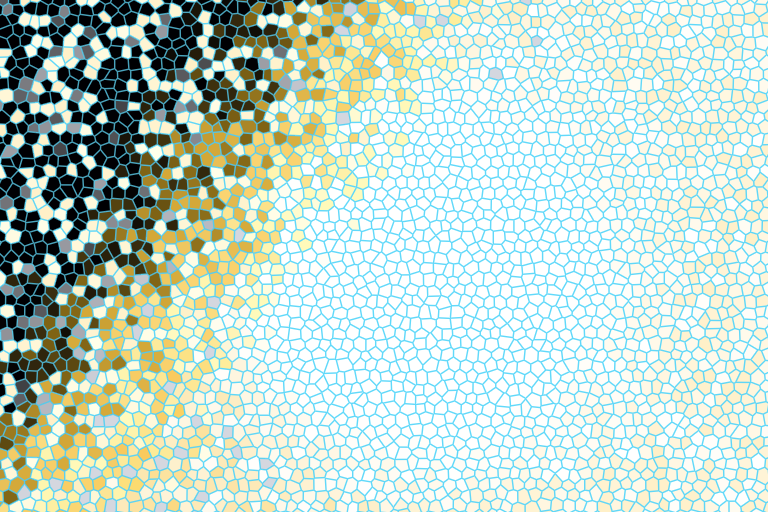
This background is drawn by a Shadertoy shader. Its source:

```glsl
#define ROWS 45.0
#define PITCH vec2(1.05, 0.95)
#define JITTER 0.62
#define LINE_HALF 0.0014
#define GLOW_CENTRE vec2(0.82, 0.46)
#define SHADE_NORMAL vec2(0.828, -0.562)
#define SHADE_OFFSET 0.09
#define TONE_SPREAD 0.17
#define STRAY_LIGHT 0.27
#define STRAY_GREY 0.09

const vec3 WHITE = vec3(1.0);
const vec3 BLACK = vec3(0.0, 0.0, 0.01);
const vec3 UMBER = vec3(0.19, 0.15, 0.05);
const vec3 OLIVE = vec3(0.50, 0.39, 0.08);
const vec3 GOLD = vec3(0.83, 0.66, 0.22);
const vec3 AMBER = vec3(0.98, 0.83, 0.44);
const vec3 LEMON = vec3(1.0, 0.98, 0.73);
const vec3 CREAM = vec3(1.0, 0.94, 0.78);
const vec3 CYAN = vec3(0.38, 0.85, 0.98);

vec3 hash3(vec2 id) {
    vec3 k = vec3(dot(id, vec2(127.1, 311.7)),
                  dot(id, vec2(269.5, 183.3)),
                  dot(id, vec2(113.5, 271.9)));
    return fract(sin(k) * 43758.55);
}

// Jittered point of a staggered lattice
vec2 cellSite(vec2 id) {
    vec2 stagger = vec2(0.5 * mod(id.y, 2.0), 0.0);
    return (id + stagger + 0.5 + JITTER * (hash3(id).xy - 0.5)) * PITCH;
}

// Nearest cell id; returns the distance to its border
float cellBorder(vec2 q, out vec2 nearId) {
    vec2 base = floor(q / PITCH);
    vec2 toNear = vec2(0.0);
    float best = 1e5;
    nearId = base;
    for (int j = -2; j <= 2; j++)
    for (int i = -2; i <= 2; i++) {
        vec2 id = base + vec2(i, j);
        vec2 d = cellSite(id) - q;
        if (dot(d, d) < best) {
            best = dot(d, d);
            toNear = d;
            nearId = id;
        }
    }
    float border = 1e5;
    for (int j = -2; j <= 2; j++)
    for (int i = -2; i <= 2; i++) {
        vec2 d = cellSite(nearId + vec2(i, j)) - q;
        vec2 gap = d - toNear;
        if (dot(gap, gap) > 1e-5)
            border = min(border, dot(0.5 * (d + toNear), normalize(gap)));
    }
    return border;
}

// Shadow to light along the diagonal
vec3 toneRamp(float t) {
    vec3 c = mix(BLACK, UMBER, smoothstep(-0.10, -0.03, t));
    c = mix(c, OLIVE, smoothstep(-0.03, 0.02, t));
    c = mix(c, GOLD, smoothstep(0.02, 0.08, t));
    c = mix(c, AMBER, smoothstep(0.08, 0.15, t));
    c = mix(c, LEMON, smoothstep(0.15, 0.23, t));
    return mix(c, WHITE, smoothstep(0.23, 0.30, t));
}

vec3 cellColour(vec2 site, vec2 id) {
    vec3 pick = hash3(id + 37.0);
    vec3 vary = hash3(id + 91.0);
    float shade = dot(site, SHADE_NORMAL) + SHADE_OFFSET;
    shade += 0.015 * (sin(site.y * 17.0 + site.x * 6.0) + sin(site.x * 23.0 - site.y * 9.0));
    vec3 c = toneRamp(shade + TONE_SPREAD * (pick.x - 0.5));

    // Warm veil around the white glow, paler to the right
    float veil = smoothstep(0.28, 0.60, length(site - GLOW_CENTRE));
    float warmth = 1.0 - smoothstep(0.5, 1.2, site.x);
    vec3 tint = mix(CREAM, AMBER, warmth * 0.8);
    c *= mix(WHITE, tint, veil * vary.x * smoothstep(0.1, 0.3, shade));

    // Stray light and grey cells
    float shaded = 1.0 - smoothstep(0.12, 0.3, shade);
    vec3 pale = mix(CREAM, vec3(1.0, 1.0, 0.92), vary.y);
    if (pick.y < STRAY_LIGHT * shaded) c = pale;
    float greyZone = veil * (1.0 - smoothstep(0.3, 0.55, shade));
    float greyLevel = mix(0.25 + 0.4 * vary.z, 0.85, smoothstep(-0.05, 0.15, shade));
    if (pick.z < STRAY_GREY * greyZone) c = greyLevel * vec3(0.98, 0.99, 1.03);
    return c;
}

void mainImage(out vec4 fragColor, in vec2 fragCoord) {
    vec2 q = fragCoord / iResolution.y * ROWS;
    float pixel = ROWS / iResolution.y;
    vec2 id;
    float border = cellBorder(q, id);
    vec3 colour = cellColour(cellSite(id) / ROWS, id);

    // Cyan mesh, dimmer over dark cells
    float mesh = clamp((LINE_HALF * ROWS - border) / pixel + 0.5, 0.0, 1.0);
    vec3 wire = CYAN * mix(0.75, 1.0, colour.g);
    fragColor = vec4(mix(colour, wire, mesh), 1.0);
}
```
